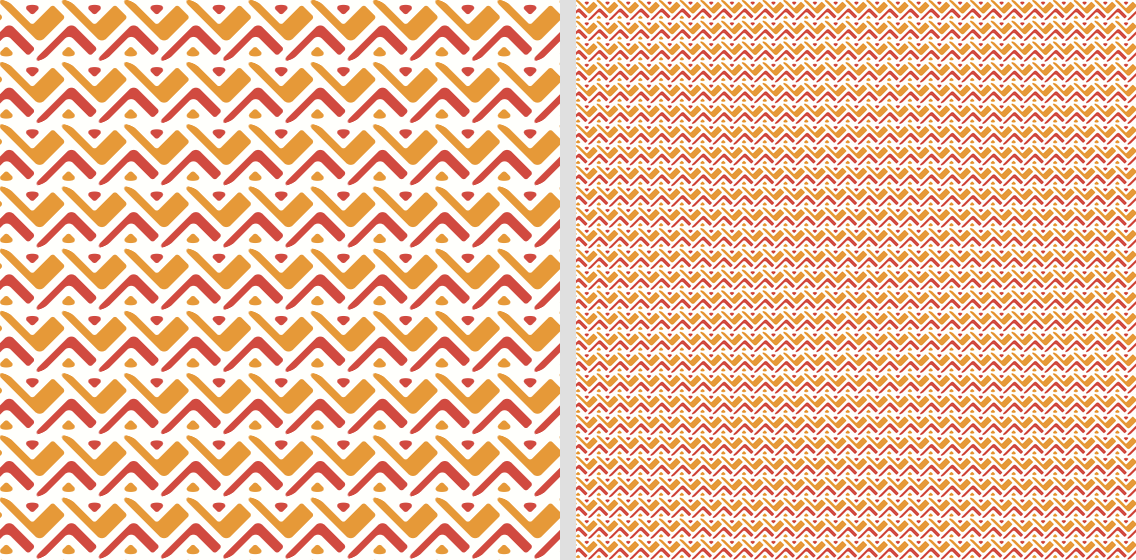
Left, the tile; right, the same tile 3 across and 3 down.
This pattern is drawn by a WebGL 2 fragment shader. Its source:

```glsl
#version 300 es
precision highp float;
// Nine by nine repeats of interlocking orange and red chevrons with small rounded triangles.

uniform vec2 u_resolution;
out vec4 fragColor;

// Intersection of two regions with a rounded corner.
float roundMax(float a, float b, float r) {
    return min(max(a, b), -r) + length(max(vec2(a, b) + r, 0.0));
}

// V shape with its outer vertex at the origin, opening towards negative y.
// The long left arm is cut level at the given height, the right arm is cut square.
float chevron(vec2 p, float leftWidth, float rightWidth, float rightLength, float height, float notchRadius) {
    float u = (p.x + p.y) * 0.70711;
    float v = (p.y - p.x) * 0.70711;
    float outer = roundMax(u, v, 13.0);
    float notch = roundMax(u + rightWidth * 0.70711, v + leftWidth * 0.70711, notchRadius);
    float body = max(outer, -notch);
    body = roundMax(body, -v - rightLength * 0.70711, 6.0);
    return roundMax(body, -p.y - height, 11.0);
}

// Rounded triangle with a bowed base at y = 0 and its tip towards positive y.
float pebble(vec2 p) {
    float right = (p.y + p.x - 21.5) * 0.70711;
    float left = (p.y - p.x - 21.5) * 0.70711;
    return roundMax(roundMax(left, right, 6.0), 0.015 * p.x * p.x - p.y, 9.0);
}

void main() {
    // Each repeat is 128 units wide, with y running downwards.
    vec2 uv = gl_FragCoord.xy / u_resolution;
    vec2 shift = vec2(0.0, 1.5);
    vec2 cell = mod(vec2(uv.x, -uv.y) * 9.0 * 128.0 + shift, 128.0) - shift;
    float pixel = 9.0 * 128.0 / min(u_resolution.x, u_resolution.y);

    // Shapes reach over the sides of a repeat, so include the neighbours.
    float orange = 1e4;
    float red = 1e4;
    for (int k = -1; k <= 1; k++) {
        vec2 p = cell + vec2(128.0 * float(k), 0.0);
        orange = min(orange, chevron(p - vec2(81.5, 88.5), 22.0, 52.0, 106.0, 89.5, 6.0));
        orange = min(orange, pebble(vec2(p.x - 141.0, 116.0 - p.y)));
        red = min(red, chevron(vec2(p.x - 147.0, 47.0 - p.y), 19.0, 29.0, 107.0, 79.0, 12.0));
        red = min(red, pebble(p - vec2(66.5, 10.0)));
    }

    // Flat colours with edges one pixel soft.
    vec3 color = vec3(1.0, 1.0, 0.99);
    color = mix(color, vec3(0.90, 0.60, 0.22), clamp(0.5 - orange / pixel, 0.0, 1.0));
    color = mix(color, vec3(0.82, 0.29, 0.25), clamp(0.5 - red / pixel, 0.0, 1.0));
    fragColor = vec4(color, 1.0);
}
```
